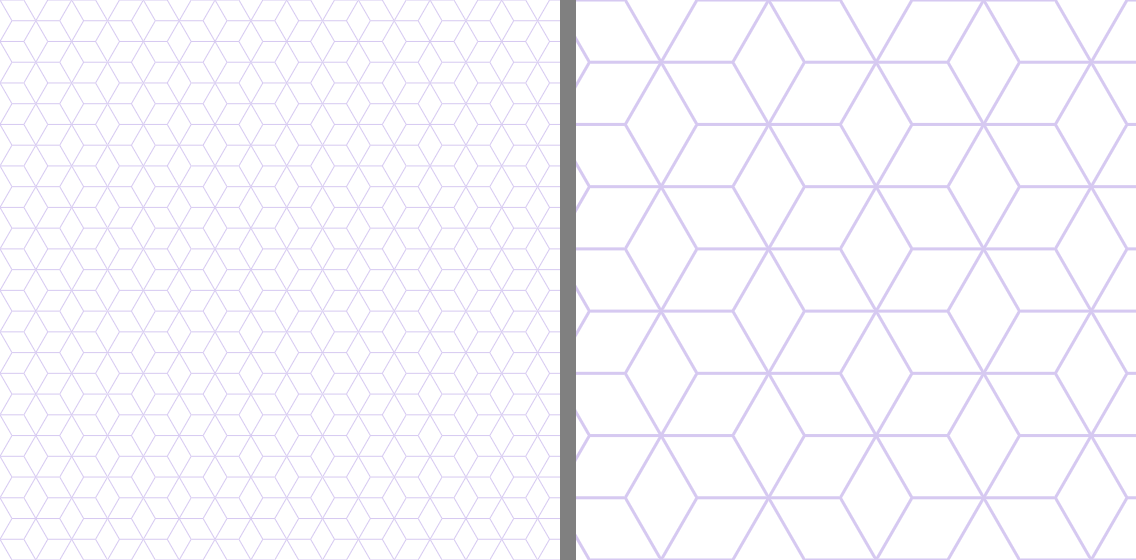
Left, the full canvas; right, a detail of the centre.
This pattern is drawn by a Shadertoy shader. Its source:

```glsl
// Thin lilac tumbling-block lattice (rhombille tiling) on white.

// Distance from p to the segment from the hub at zero to tip
float spokeDistance(vec2 p, vec2 tip) {
    return length(p - tip * clamp(dot(p, tip) / dot(tip, tip), 0.0, 1.0));
}

// Distance to the six-spoked stars on a rectangular grid of hubs
float starDistance(vec2 p, vec2 period) {
    // Fold into one quadrant around the nearest hub
    p = abs(mod(p + 0.5 * period, period) - 0.5 * period);
    float level = spokeDistance(p, vec2(period.x / 3.0, 0.0));
    float slanted = spokeDistance(p, vec2(period.x / 6.0, period.y * 0.5));
    return min(level, slanted);
}

void mainImage(out vec4 fragColor, in vec2 fragCoord) {
    vec2 uv = fragCoord / iResolution.y;
    float pixel = 1.0 / iResolution.y;

    // Two interleaved hub grids: 7.8125 repeats across, 13.5 up
    vec2 period = 1.0 / vec2(7.8125, 13.5);
    float d = min(starDistance(uv - vec2(0.5 * period.x, 0.0), period),
                  starDistance(uv - vec2(0.0, 0.5 * period.y), period));

    // Antialiased stroke
    float ink = clamp((0.00091 - d) / pixel + 0.5, 0.0, 1.0);
    fragColor = vec4(mix(vec3(1.0), vec3(0.84, 0.79, 0.945), ink), 1.0);
}
```
